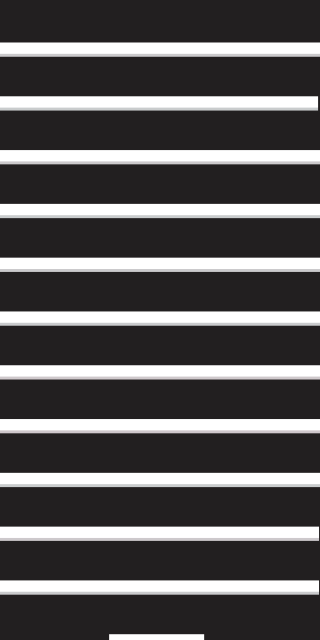
Reproduce this pattern procedurally as a Shadertoy shader.

```glsl
const vec3 INK = vec3(0.135, 0.122, 0.125);
const vec3 WHITE = vec3(1.0);
const vec3 LIP_GREY = vec3(0.80, 0.79, 0.80);

const float PERIOD = 0.08405;
const float FIRST_TOP = 0.0664;
const float WHITE_HEIGHT = 0.0177;
const float BAR_HEIGHT = 0.0223;
const float LAST_ROW = 11.0;

float hash(float n) {
    return fract(sin(n * 91.7 + 4.3) * 4375.5);
}

// Share of a pixel of the given width that lies between lo and hi
float coverage(float x, float lo, float hi, float pixel) {
    float left = max(x - 0.5 * pixel, lo);
    float right = min(x + 0.5 * pixel, hi);
    return clamp((right - left) / pixel, 0.0, 1.0);
}

// Horizontal extent of a bar: a few stop just short of the right edge
vec2 barSpan(float row) {
    if (row == LAST_ROW) return vec2(0.341, 0.638);
    float gap = row == 1.0 ? 0.006 : (row > 8.5 ? 0.003 : -1.0);
    return vec2(-1.0, 1.0 - gap);
}

// Slight tint differences between the grey lips
vec3 lipColor(float row) {
    float shift = hash(row) - 0.5;
    return LIP_GREY + shift * vec3(-0.03, 0.025, 0.01);
}

void mainImage(out vec4 fragColor, in vec2 fragCoord) {
    vec2 uv = fragCoord / iResolution.xy;
    vec2 pixel = 1.0 / iResolution.xy;
    float depth = 1.0 - uv.y;

    // Nearest bar, measured downwards from its top edge
    float offset = depth - FIRST_TOP;
    float row = clamp(floor(offset / PERIOD + 0.4), 0.0, LAST_ROW);
    float y = offset - row * PERIOD;

    // White band with a thin grey lip beneath it
    vec2 span = barSpan(row);
    float across = coverage(uv.x, span.x, span.y, pixel.x);
    float white = across * coverage(y, 0.0, WHITE_HEIGHT, pixel.y);
    float lip = across * coverage(y, WHITE_HEIGHT, BAR_HEIGHT, pixel.y);

    vec3 color = INK * (1.0 - white - lip) + WHITE * white + lipColor(row) * lip;
    fragColor = vec4(color, 1.0);
}
```
